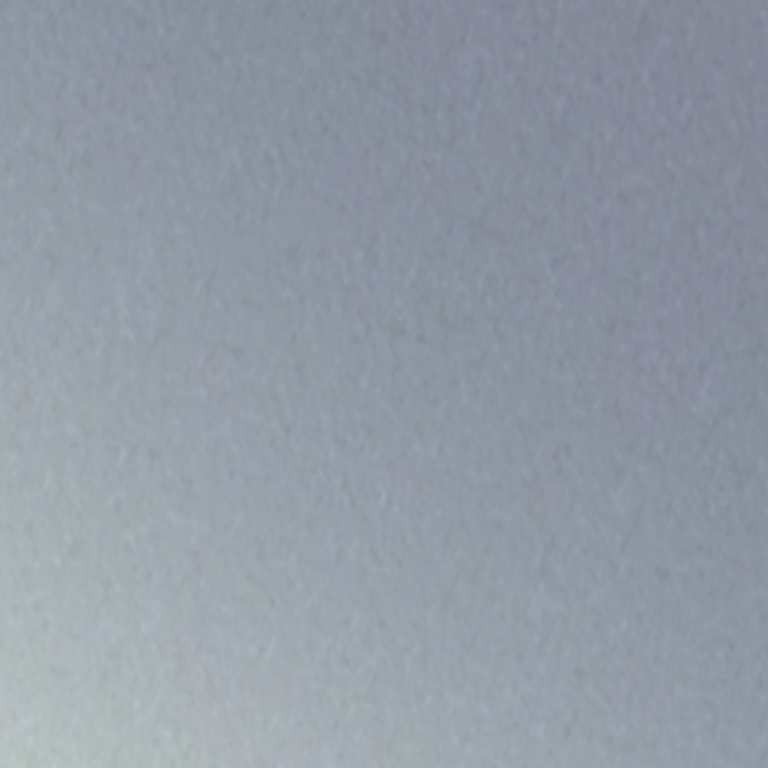
Reproduce this texture procedurally as a WebGL 1 fragment shader.

```glsl
precision highp float;

uniform vec2 u_resolution;

float hash(vec2 cell) {
  return fract(sin(dot(cell, vec2(127.1, 311.7))) * 43758.5453);
}

// Smooth value noise in -1..1
float noise(vec2 p) {
  vec2 cell = floor(p);
  vec2 f = fract(p);
  vec2 w = f * f * f * (f * (f * 6.0 - 15.0) + 10.0);
  float low = mix(hash(cell), hash(cell + vec2(1.0, 0.0)), w.x);
  float high = mix(hash(cell + vec2(0.0, 1.0)), hash(cell + vec2(1.0, 1.0)), w.x);
  return mix(low, high, w.y) * 2.0 - 1.0;
}

float fbm(vec2 p) {
  float sum = 0.0;
  float weight = 0.55;
  for (int octave = 0; octave < 3; octave++) {
    sum += weight * noise(p);
    p = mat2(1.6, 1.2, -1.2, 1.6) * p + 17.3;
    weight *= 0.5;
  }
  return sum;
}

// Tilts the grain so that it leans to the right
vec2 lean(vec2 uv, float amount) {
  return vec2(uv.x - amount * uv.y, uv.y + amount * uv.x);
}

// Upright grains of the plaster, two layers with different tilt
float plasterHeight(vec2 uv) {
  float grains = noise(lean(uv, 0.35) * vec2(92.0, 62.0));
  float fine = noise(lean(uv, 0.12) * vec2(150.0, 105.0) + 41.0);
  return 0.62 * grains + 0.38 * fine;
}

// Slope of the surface towards the lamp
float relief(vec2 uv, vec2 lightStep) {
  return plasterHeight(uv + lightStep) - plasterHeight(uv - lightStep);
}

// Light falling off from the lower left corner
vec3 wallLight(float d) {
  vec3 nearLight = vec3(0.73, 0.767, 0.765);
  vec3 falloff = vec3(-0.46, -0.45, -0.31);
  vec3 easing = vec3(0.25, 0.22, 0.14);
  return nearLight + falloff * d + easing * d * d;
}

void main() {
  vec2 uv = gl_FragCoord.xy / min(u_resolution.x, u_resolution.y);

  // Broad gradient with a slightly uneven front
  float d = dot(uv, vec2(0.46, 0.54)) + 0.015 * fbm(uv * 3.0 + 5.0);
  vec3 color = wallLight(clamp(d, 0.0, 1.0));

  // Faint violet to green-grey mottling
  float tint = fbm(uv * vec2(11.0, 8.0) + 23.0);
  color += tint * vec3(0.006, -0.004, 0.005);
  float warmth = fbm(lean(uv, 0.2) * vec2(50.0, 34.0) + 71.0);
  color += warmth * vec3(0.004, 0.002, -0.012);

  // Embossed grain, stronger in some patches
  float patches = 0.85 + 0.5 * fbm(uv * 14.0 + 9.0);
  float slope = relief(uv, vec2(-0.0022, -0.0016));
  color += 0.022 * patches * slope;

  // Scattered pale bumps and dark pits
  float speck = noise(lean(uv, 0.45) * vec2(85.0, 56.0) + 133.0);
  float bump = smoothstep(0.35, 1.0, speck);
  float pit = smoothstep(0.35, 1.0, -speck);
  color += bump * vec3(0.018, 0.021, 0.025) - pit * vec3(0.019, 0.020, 0.025);

  gl_FragColor = vec4(color, 1.0);
}
```
